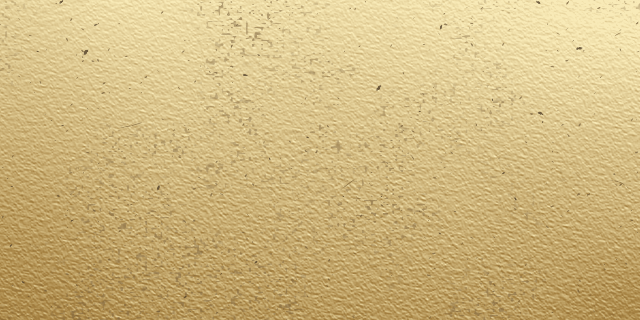
Reproduce this texture procedurally as a WebGL 2 fragment shader.

```glsl
#version 300 es
precision highp float;

uniform vec2 u_resolution;
out vec4 fragColor;

vec4 hash(vec2 p) {
    vec4 q = fract(p.xyxy * vec4(0.1031, 0.1030, 0.0973, 0.1099));
    q += dot(q, q.wzxy + 33.33);
    return fract((q.xxyz + q.yzzw) * q.zywx);
}

float noise(vec2 p) {
    vec2 cell = floor(p), f = fract(p);
    f = f * f * (3.0 - 2.0 * f);
    float low = mix(hash(cell).x, hash(cell + vec2(1, 0)).x, f.x);
    float high = mix(hash(cell + vec2(0, 1)).x, hash(cell + vec2(1, 1)).x, f.x);
    return mix(low, high, f.y);
}

mat2 rotation(float angle) {
    return mat2(cos(angle), sin(angle), -sin(angle), cos(angle));
}

// Plaster height: fine flattened grains that slope gently down to the right
float plaster(vec2 p) {
    vec2 q = vec2(p.x, p.y + 0.22 * p.x) + 10.0;
    q += 0.004 * vec2(noise(p * 45.0), noise(p * 45.0 + 23.0));
    return 0.60 * noise(q * vec2(98, 150))
         + 0.50 * noise(q * vec2(170, 225) + 31.7)
         + 0.16 * noise(q * vec2(44, 66) + 7.3);
}

// Wear that gathers the crevices into loose patches
float wear(vec2 p) {
    float broad = 0.6 * noise(p * 2.6 + 4.0) + 0.4 * noise(p * 9.0 + 17.0);
    return smoothstep(0.38, 0.8, broad);
}

// Ragged dark specks, at most one in each grid cell
float specks(vec2 p, float cells, float share, float radius, float pixel) {
    vec2 id = floor(p * cells);
    vec4 rnd = hash(id + cells);
    vec2 centre = (id + 0.3 + 0.4 * rnd.xy) / cells;
    vec2 d = rotation((rnd.z - 0.5) * 2.4) * (p - centre) * vec2(0.6, 1.3);
    float size = radius * mix(0.3, 1.0, pow(hash(id + 91.0).y, 2.0));
    float ragged = length(d) + 0.6 * size * (noise(p * 260.0) - 0.5);
    float shape = 1.0 - smoothstep(size - 0.6 * pixel, size + 0.6 * pixel, ragged);
    return shape * step(1.0 - share, rnd.w);
}

// Sparse thin curved scratches, broken by the grain
float scratches(vec2 p, float pixel) {
    vec2 id = floor(p * 6.0);
    vec4 rnd = hash(id + 53.0);
    vec2 d = rotation((rnd.z - 0.5) * 1.6) * (p - (id + 0.35 + 0.3 * rnd.xy) / 6.0);
    d.y += (rnd.x - 0.5) * 16.0 * d.x * d.x;
    float reach = mix(0.012, 0.045, rnd.y);
    float line = 1.0 - smoothstep(0.0, 0.001 + 0.6 * pixel, abs(d.y));
    line *= smoothstep(0.2, 0.6, noise(p * 110.0));
    return line * (1.0 - smoothstep(0.5 * reach, reach, abs(d.x))) * step(0.9, rnd.w);
}

void main() {
    vec2 p = gl_FragCoord.xy / u_resolution.y;
    vec2 uv = gl_FragCoord.xy / u_resolution;
    float pixel = 1.0 / u_resolution.y;

    // Broad light: bright at the upper right, dim along the base and left side
    float tone = 0.27 + 0.80 * uv.y;
    tone += 0.18 * smoothstep(0.5, 1.0, uv.x) * smoothstep(0.45, 1.0, uv.y);
    tone -= 0.24 * (1.0 - smoothstep(0.0, 0.3, uv.x)) * (1.0 - 0.5 * uv.y);
    tone -= 0.18 * smoothstep(0.75, 1.0, uv.x) * (1.0 - smoothstep(0.0, 0.4, uv.y));
    tone += 0.08 * (noise(p * 3.0 + 11.0) - 0.5);

    // Relief lit from above, softer where the light is strong
    float relief = plaster(p) - plaster(p + vec2(0.001, 0.0050));
    tone += relief * mix(0.88, 0.42, uv.y);

    // Gold ramp
    vec3 color = mix(vec3(0.65, 0.51, 0.26), vec3(0.92, 0.85, 0.64), clamp(tone, 0.0, 1.2));
    color = mix(color, vec3(0.48, 0.35, 0.17), clamp(-tone, 0.0, 1.0));

    // Crevices in worn patches, lone specks and scratches
    float crevice = smoothstep(0.68, 0.92, noise(p * vec2(105, 150) + 61.0)) * wear(p);
    float dust = specks(p, 60.0, 0.05, 0.0032, pixel);
    float chips = specks(p + 3.1, 26.0, 0.035, 0.0058, pixel);
    color = mix(color, vec3(0.50, 0.40, 0.25), 0.55 * crevice);
    color = mix(color, vec3(0.42, 0.33, 0.20), 0.65 * dust);
    color = mix(color, vec3(0.32, 0.25, 0.16), 0.80 * chips);
    color = mix(color, vec3(0.46, 0.36, 0.20), 0.60 * scratches(p, pixel));

    fragColor = vec4(color, 1.0);
}
```
